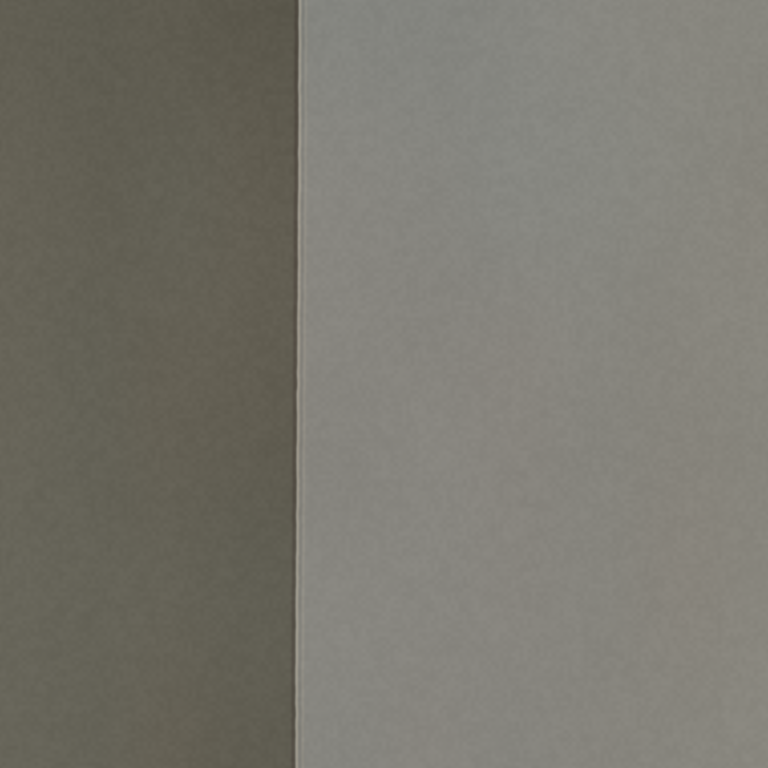
Reproduce this texture procedurally as a WebGL 1 fragment shader.

```glsl
precision highp float;
// Two matte plaster walls meeting at a nearly vertical, softly lit corner.

uniform vec2 u_resolution;

const float EDGE_BOTTOM = 0.3845;
const float EDGE_TOP = 0.3885;
const float EDGE_SOFTNESS = 0.0016;
const vec3 SHADE_COLOR = vec3(0.395, 0.383, 0.337);
const vec3 LIT_COLOR = vec3(0.530, 0.523, 0.498);
const vec3 RIDGE_LIGHT = vec3(0.085, 0.070, 0.045);
const vec3 CREASE_DARK = vec3(0.050, 0.062, 0.050);
const float GRAIN_SCALE = 190.0;
const float GRAIN_STRENGTH = 0.020;
const float MOTTLE_STRENGTH = 0.014;

float hash(vec2 p) {
  vec3 q = fract(vec3(p.xyx) * 0.1031);
  q += dot(q, q.yzx + 33.33);
  return fract((q.x + q.y) * q.z);
}

float valueNoise(vec2 p) {
  vec2 cell = floor(p);
  vec2 f = fract(p);
  f = f * f * (3.0 - 2.0 * f);
  float low = mix(hash(cell), hash(cell + vec2(1.0, 0.0)), f.x);
  float high = mix(hash(cell + vec2(0.0, 1.0)), hash(cell + vec2(1.0, 1.0)), f.x);
  return mix(low, high, f.y);
}

float line(float d, float center, float width) {
  float t = (d - center) / width;
  return exp(-t * t);
}

void main() {
  vec2 uv = gl_FragCoord.xy / u_resolution;
  float softness = max(EDGE_SOFTNESS, 0.7 / u_resolution.x);
  float d = uv.x - mix(EDGE_BOTTOM, EDGE_TOP, smoothstep(0.0, 1.0, uv.y));
  d += (valueNoise(vec2(3.0, uv.y * 70.0)) - 0.5) * 0.0008;

  // Shaded wall: dimmer at the top and toward the corner
  vec3 shade = SHADE_COLOR;
  shade -= 0.022 * smoothstep(0.6, 1.0, uv.y);
  shade -= 0.016 * smoothstep(-0.20, 0.0, d);
  shade += 0.008 * smoothstep(0.15, 0.0, uv.x);

  // Lit wall: faint cool top and warmer right side
  vec3 lit = LIT_COLOR;
  lit += vec3(-0.008, 0.0, 0.003) * smoothstep(0.5, 1.0, uv.y);
  lit += vec3(0.004, 0.0, -0.008) * smoothstep(0.6, 1.0, uv.x);

  vec3 color = mix(shade, lit, smoothstep(-softness, softness, d));

  // Dark crease, bright ridge and its faint echo
  color -= CREASE_DARK * line(d, -0.0030, 0.0026);
  color += RIDGE_LIGHT * line(d, 0.0022, 0.0018);
  color -= 0.022 * line(d, 0.0060, 0.0018);
  color += 0.4 * RIDGE_LIGHT * line(d, 0.0100, 0.0020);

  // Broad mottling and fine plaster grain
  float mottle = valueNoise(uv * vec2(7.0, 5.0) + 11.0) - 0.5;
  float tint = valueNoise(uv * vec2(9.0, 4.0) + 37.0) - 0.5;
  float grain = valueNoise(uv * GRAIN_SCALE) - 0.5;
  grain += 0.5 * (valueNoise(uv * GRAIN_SCALE * 0.4 + 53.0) - 0.5);
  color += MOTTLE_STRENGTH * mottle + GRAIN_STRENGTH * grain;
  color += vec3(0.007, -0.002, -0.004) * tint;

  gl_FragColor = vec4(color, 1.0);
}
```
